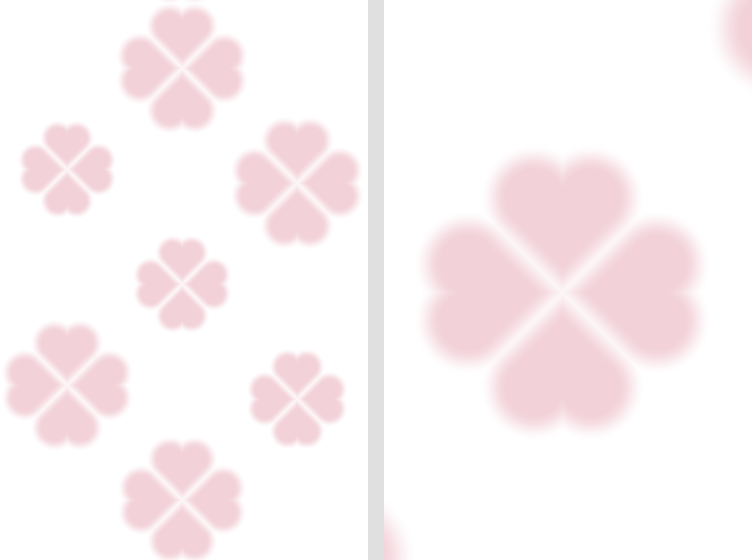
Left, the full canvas; right, a detail of the centre.
A Shadertoy shader for this pattern:

```glsl
const vec3 PAPER = vec3(1.0);
const vec3 PINK = vec3(0.95, 0.82, 0.85);
const float TAU = 6.2831853;
const int CLOVERS = 7;

// Shortest offset between two points on the wrapping unit tile
vec2 wrapOffset(vec2 a, vec2 b) {
    vec2 d = a - b;
    return d - floor(d + 0.5);
}

// Distance to four heart petals inside a clover of radius 1
float cloverDistance(vec2 p, vec2 lobe, float lobeRadius) {
    // Fold all petals onto one half heart
    vec2 q = abs(p);
    q = vec2(min(q.x, q.y), max(q.x, q.y)) - lobe;

    // Round lobe joined to a straight-sided wedge
    float side = (q.x - q.y) * sqrt(0.5) - lobeRadius;
    float cap = (q.x + q.y) * sqrt(0.5);
    return min(length(q) - lobeRadius, max(side, cap));
}

// Centres step down the tile, weaving middle, left, right
vec2 cloverCentre(float index) {
    float weave = sin(TAU * index / 3.0);
    return vec2(0.495 - 0.361 * weave, 0.878 - 0.1285 * index - 0.06 * weave);
}

// Large and small clovers alternate, slightly uneven
float cloverRadius(float index) {
    return 0.0944 + 0.0143 * cos(2.95 * (index - 2.0));
}

// Soft coverage, with blur growing with the clover
float cloverCoverage(vec2 p, float radius, float blur) {
    float d = cloverDistance(p / radius, vec2(0.21, 0.70), 0.30);
    return 1.0 - smoothstep(-blur, blur, d);
}

void mainImage(out vec4 fragColor, in vec2 fragCoord) {
    vec2 uv = fragCoord / iResolution.xy;
    vec2 aspect = vec2(iResolution.x / iResolution.y, 1.0);

    float coverage = 0.0;
    for (int i = 0; i < CLOVERS; i++) {
        float index = float(i);
        vec2 p = wrapOffset(uv, cloverCentre(index)) * aspect;
        coverage = max(coverage, cloverCoverage(p, cloverRadius(index), 0.105));
    }
    fragColor = vec4(mix(PAPER, PINK, coverage), 1.0);
}
```
